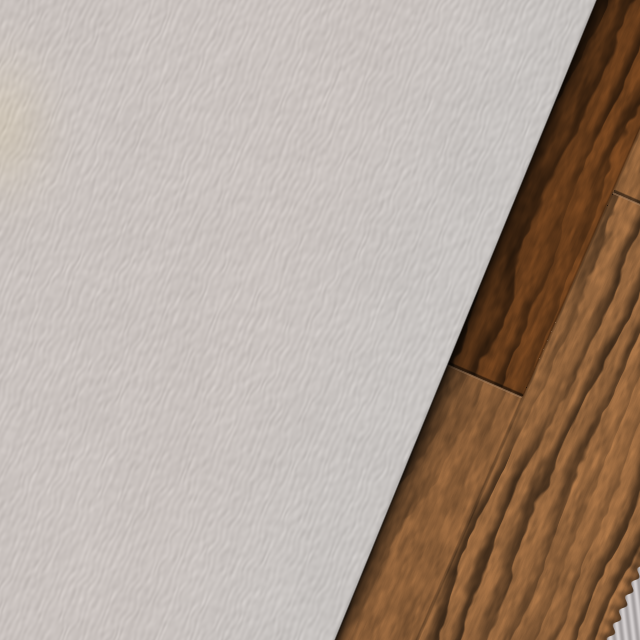
Give the GLSL for this texture, as a Shadertoy shader.

```glsl
const float TAU = 6.2831853;
const vec2 PIVOT = vec2(0.523, 0.0);      // foot of the cloth edge
const vec2 CLOTH_AXIS = vec2(0.3786, 0.9256);
const vec2 WOOD_AXIS = vec2(0.4, 0.9165);

float hash(vec2 p) {
    return fract(sin(dot(p, vec2(127.1, 311.7))) * 43758.545);
}

float noise(vec2 p) {
    vec2 i = floor(p), f = fract(p);
    f = f * f * (3.0 - 2.0 * f);
    return mix(mix(hash(i), hash(i + vec2(1, 0)), f.x),
               mix(hash(i + vec2(0, 1)), hash(i + vec2(1, 1)), f.x), f.y);
}

float fbm(vec2 p) {
    float sum = 0.0, amp = 0.5;
    for (int i = 0; i < 4; i++) {
        sum += amp * noise(p);
        p = p * 2.03 + 17.3;
        amp *= 0.5;
    }
    return sum;
}

float cover(float dist, float px) {
    return smoothstep(-px, px, dist);
}

float line(float dist, float width, float px) {
    return 1.0 - smoothstep(width, width + px, abs(dist));
}

// x runs across the axis to the right, y along it
vec2 toAxis(vec2 p, vec2 axis) {
    vec2 q = p - PIVOT;
    return vec2(dot(q, vec2(axis.y, -axis.x)), dot(q, axis));
}

float knitHeight(vec2 q) {
    float wobble = noise(q * vec2(65.0, 40.0));
    float rib = 0.5 + 0.5 * sin(TAU * (q.x * 108.0 + 0.9 * wobble));
    float stitch = noise(q * vec2(135.0, 85.0));
    return 0.4 * rib * (0.5 + 0.5 * stitch) + 0.8 * stitch;
}

vec3 cloth(vec2 p, vec2 q) {
    float relief = knitHeight(q) - knitHeight(q + vec2(0.0026, -0.0022));
    float mottle = fbm(p * 14.0) - 0.47;
    vec3 col = vec3(0.79, 0.762, 0.748) + 0.025 * mottle;
    col += vec3(-0.010, 0.002, 0.006) * smoothstep(-0.35, 0.0, q.x);
    vec2 warmOffset = (p - vec2(0.0, 0.80)) / vec2(0.07, 0.10);
    col += vec3(0.015, 0.006, -0.035) * exp(-dot(warmOffset, warmOffset));
    col += 0.065 * relief + 0.018 * (noise(q * vec2(210.0, 130.0)) - 0.5);
    return col * (1.0 - 0.10 * smoothstep(-0.006, 0.0, q.x));
}

// Dark growth rings bent by slow noise, over fine stretched fibres
vec3 woodGrain(vec2 q, vec3 base, float rings, float strength, float seed) {
    float bend = fbm(q * vec2(9.0, 2.6) + seed);
    float ragged = noise(q * vec2(90.0, 65.0) + seed) - 0.5;
    float phase = fract(q.x * rings + 2.8 * bend + 0.13 * ragged);
    float ring = smoothstep(0.35, 0.88, phase) * (1.0 - smoothstep(0.90, 1.0, phase));
    float fade = smoothstep(0.2, 0.65, noise(q * vec2(14.0, 4.0) + seed * 2.0));
    float fibre = fbm(q * vec2(130.0, 22.0) + seed) - 0.47;
    float pores = noise(q * vec2(210.0, 75.0)) - 0.5;
    float tone = 1.0 + 0.40 * fibre + 0.16 * pores + 0.28 * (bend - 0.47);
    tone *= 1.0 - strength * ring * mix(0.35, 1.0, fade);
    return base * tone;
}

vec3 floorBoards(vec2 q, float px) {
    const float SEAM = 0.118;
    const float LEFT_JOINT = 0.466;
    const float RIGHT_JOINT = 0.816;
    float right = cover(q.x - SEAM, px);
    float upperLeft = cover(q.y - LEFT_JOINT, px);
    float upperRight = cover(q.y - RIGHT_JOINT, px);

    vec3 darkBoard = woodGrain(q, vec3(0.45, 0.265, 0.12), 30.0, 0.50, 3.0);
    vec3 plainBoard = woodGrain(q, vec3(0.55, 0.375, 0.225), 18.0, 0.22, 11.0);
    vec3 ringBoard = woodGrain(q, vec3(0.59, 0.405, 0.245), 27.0, 0.54, 23.0);
    vec3 endBoard = woodGrain(q, vec3(0.58, 0.395, 0.235), 18.0, 0.30, 37.0);
    vec3 col = mix(mix(plainBoard, darkBoard, upperLeft),
                   mix(ringBoard, endBoard, upperRight), right);

    // Long seam and short butt joints, each with a pale bevel
    float joint = mix(q.y - LEFT_JOINT, q.y - RIGHT_JOINT, right);
    col *= 1.0 - 0.25 * line(q.x - SEAM, 0.0008, 2.0 * px);
    col *= 1.0 - 0.50 * line(joint - 0.001, 0.0012, 2.0 * px);
    return mix(col, vec3(0.67, 0.52, 0.39), 0.5 * line(joint + 0.002, 0.0007, px));
}

vec3 ribbedCloth(vec2 p) {
    float rib = 0.5 + 0.5 * sin(TAU * (p.x + 0.12 * p.y) * 82.0);
    return mix(vec3(0.64, 0.62, 0.62), vec3(0.83, 0.81, 0.81), rib);
}

void mainImage(out vec4 fragColor, in vec2 fragCoord) {
    vec2 p = fragCoord / iResolution.xy;
    float px = 1.0 / min(iResolution.x, iResolution.y);
    vec2 clothPos = toAxis(p, CLOTH_AXIS);
    vec2 woodPos = toAxis(p, WOOD_AXIS);

    // Boards darkened by the shadow under the cloth
    vec3 col = floorBoards(woodPos, px);
    float reach = mix(0.013, 0.026, smoothstep(0.2, 0.8, p.y));
    col *= 1.0 - 0.85 * exp(-max(clothPos.x, 0.0) / reach);

    // Scalloped corner piece
    float corner = woodPos.x - 0.393 + 0.004 * sin(TAU * woodPos.y * 42.0);
    col *= 1.0 - 0.40 * smoothstep(-0.02, 0.0, corner);
    col = mix(col, ribbedCloth(p), cover(corner, px));

    col = mix(cloth(p, clothPos), col, cover(clothPos.x, px));
    fragColor = vec4(clamp(col, 0.0, 1.0), 1.0);
}
```
